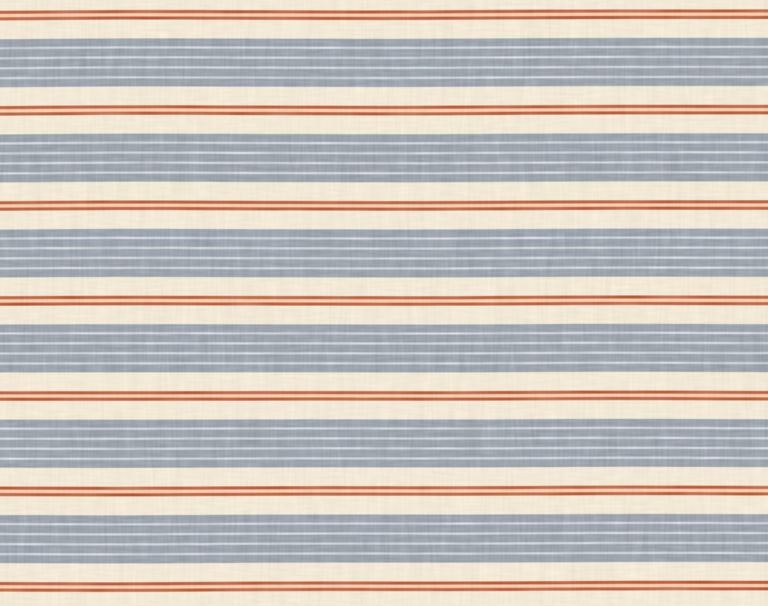
Give the GLSL for this pattern, as a WebGL 1 fragment shader.

```glsl
precision highp float;

uniform vec2 u_resolution;

vec2 hashGradient(vec2 cell) {
  vec2 q = vec2(dot(cell, vec2(127.1, 311.7)), dot(cell, vec2(269.5, 183.3)));
  return fract(sin(q) * 43758.5) * 2.0 - 1.0;
}

float gradientNoise(vec2 p) {
  vec2 cell = floor(p);
  vec2 f = fract(p);
  vec2 u = f * f * f * (f * (f * 6.0 - 15.0) + 10.0);
  float a = dot(hashGradient(cell), f);
  float b = dot(hashGradient(cell + vec2(1.0, 0.0)), f - vec2(1.0, 0.0));
  float c = dot(hashGradient(cell + vec2(0.0, 1.0)), f - vec2(0.0, 1.0));
  float d = dot(hashGradient(cell + vec2(1.0, 1.0)), f - vec2(1.0, 1.0));
  return mix(mix(a, b, u.x), mix(c, d, u.x), u.y);
}

// Coverage of a stripe from the distance to its centre line
float stripe(float distance, float halfWidth, float soft) {
  return 1.0 - smoothstep(halfWidth - soft, halfWidth + soft, distance);
}

void main() {
  vec2 p = gl_FragCoord.xy / u_resolution.y;
  float period = 0.1571;
  float soft = max(0.011, 0.75 / (u_resolution.y * period));

  // Slight sag and drift of the woven rows
  float drift = 0.0016 * (0.63 - p.x) + 0.0024 * gradientNoise(p * vec2(2.2, 1.3) + 4.0);
  float row = (1.0 - p.y - 0.0248 - drift) / period;
  float fromRed = abs(fract(row + 0.5) - 0.5);
  float fromBlue = 0.5 - fromRed;

  // Threads: long and thin both ways, with uneven ink along them
  float weft = gradientNoise(p * vec2(28.0, 210.0));
  float warp = gradientNoise(p * vec2(210.0, 24.0) + 37.0);
  float slub = gradientNoise(p * vec2(70.0, 9.0) + 81.0);
  float wear = gradientNoise(p * vec2(14.0, 90.0) + 53.0);

  vec3 color = vec3(0.95, 0.912, 0.84);

  // Blue band with four pale pinstripes
  float band = stripe(fromBlue, 0.252, soft);
  color = mix(color, vec3(0.615, 0.645, 0.685), band);
  float pin = stripe(abs(mod(fromBlue, 0.105) - 0.0525), 0.012, soft);
  pin *= step(fromBlue, 0.21) * (0.85 + 0.4 * wear);
  color = mix(color, vec3(0.85, 0.865, 0.88), pin);

  // Twin red lines over a peach gap
  color = mix(color, vec3(0.96, 0.81, 0.69), stripe(fromRed, 0.04, soft));
  float red = stripe(abs(fromRed - 0.034), 0.016, soft);
  color = mix(color, vec3(0.73, 0.37, 0.25), red * (0.94 + 0.3 * wear));

  // Weave shows most in the dyed band
  float weave = 0.035 * weft + 0.03 * warp + 0.025 * slub;
  color += weave * (0.75 + 0.6 * band);

  gl_FragColor = vec4(clamp(color, 0.0, 1.0), 1.0);
}
```
